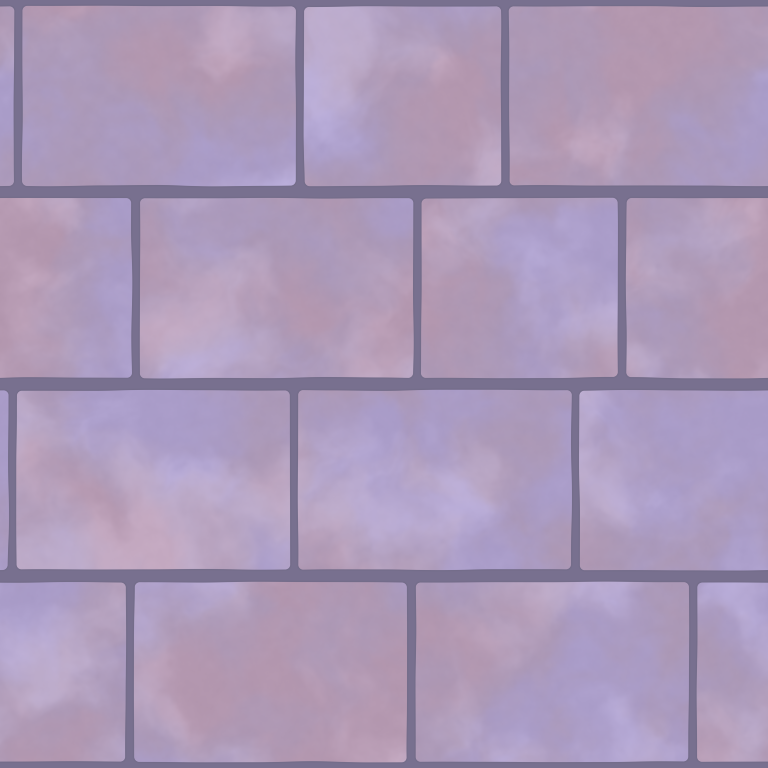
This pattern is drawn by a three.js fragment shader. Its source:

```glsl
// Lilac stone tiles in four staggered courses, three tiles per course (two wide, one narrow).
// Each tile is a rounded box with slightly uneven edges, laid over flat grout;
// per-tile fractal noise clouds the stone with warm, cool and pale patches.

varying vec2 vUv;

const float ROWS = 4.0;
const float WIDE = 0.3665;              // width of a wide tile, joint included
const float NARROW = 0.267;             // width of the narrow tile
const float FIRST_JOINT = 0.0163;       // first joint of the odd courses
const float STAGGER = 0.153;            // extra shift of the even courses
const float UPPER_SHIFT = 0.0075;       // extra shift of the upper two courses
const vec2 HALF_GAP = vec2(0.0055, 0.0082);
const float CORNER = 0.0065;
const float WOBBLE = 0.0022;
const float CLOUD_SCALE = 7.5;

const vec3 GROUT = vec3(0.470, 0.440, 0.560);
const vec3 STONE = vec3(0.672, 0.598, 0.715);
const vec3 WARM_SHIFT = vec3(0.030, -0.006, -0.030);
const vec3 COOL_SHIFT = vec3(-0.008, 0.014, 0.070);
const vec3 PALE_SHIFT = vec3(0.070, 0.075, 0.075);

float hash(vec2 p) {
  return fract(sin(dot(p, vec2(127.1, 311.7))) * 43758.5453);
}

float noise(vec2 p) {
  vec2 i = floor(p);
  vec2 f = fract(p);
  f = f * f * (3.0 - 2.0 * f);
  return mix(mix(hash(i), hash(i + vec2(1.0, 0.0)), f.x),
             mix(hash(i + vec2(0.0, 1.0)), hash(i + vec2(1.0, 1.0)), f.x), f.y);
}

float fbm(vec2 p) {
  float sum = 0.0;
  float amp = 0.5;
  for (int i = 0; i < 5; i++) {
    sum += amp * noise(p);
    p = mat2(1.6, 1.2, -1.2, 1.6) * p + 7.3;
    amp *= 0.5;
  }
  return sum / 0.97;
}

float roundedBox(vec2 p, vec2 halfSize, float radius) {
  vec2 q = abs(p) - halfSize + radius;
  return length(max(q, 0.0)) + min(max(q.x, q.y), 0.0) - radius;
}

// Mottled stone colour; seed keeps the tiles different.
vec3 stone(vec2 p, vec2 seed) {
  vec2 q = p * CLOUD_SCALE + seed;
  q += 0.7 * (vec2(fbm(q + 11.0), fbm(q + 37.0)) - 0.5);
  float hue = fbm(q * 0.85 + 53.0);
  float warm = smoothstep(0.46, 0.72, hue);
  float cool = smoothstep(0.52, 0.26, hue);
  float pale = smoothstep(0.43, 0.78, fbm(q * 1.15 + 91.0));
  float grain = fbm(p * 70.0 + seed) - 0.5;
  return STONE + WARM_SHIFT * warm + COOL_SHIFT * cool
       + PALE_SHIFT * pale + 0.022 * grain;
}

void main() {
  // Course and its joints; the narrow tile is last below, middle above
  float row = min(floor(vUv.y * ROWS), ROWS - 1.0);
  float upper = step(2.0, row);
  float start = FIRST_JOINT + STAGGER * (1.0 - mod(row, 2.0)) + UPPER_SHIFT * upper;
  float u = fract(vUv.x - start);
  float joint2 = WIDE + mix(WIDE, NARROW, upper);

  // Tile bounds along the course
  float index = step(WIDE, u) + step(joint2, u);
  float left = index < 0.5 ? 0.0 : (index < 1.5 ? WIDE : joint2);
  float right = index < 0.5 ? WIDE : (index < 1.5 ? joint2 : 1.0);
  vec2 size = vec2(right - left, 1.0 / ROWS);
  vec2 local = vec2(u - left, vUv.y - row / ROWS);
  vec2 id = vec2(index, row);
  vec2 seed = 60.0 * vec2(hash(id + 3.7), hash(id + 19.1));

  // Tile outline, a little uneven
  vec2 bend = vec2(noise(local * 14.0 + seed), noise(local * 14.0 + seed + 29.0)) - 0.5;
  float d = roundedBox(local - 0.5 * size + WOBBLE * bend, 0.5 * size - HALF_GAP, CORNER);
  float px = max(fwidth(vUv.x), 0.0001);
  float tile = 1.0 - smoothstep(-0.6 * px, 0.6 * px, d);

  // Grout, faintly shaded against the tile edges
  vec3 grout = GROUT * (1.0 - 0.04 * (1.0 - smoothstep(0.0, 0.003, d)));

  gl_FragColor = vec4(mix(grout, stone(local, seed), tile), 1.0);
}
```
